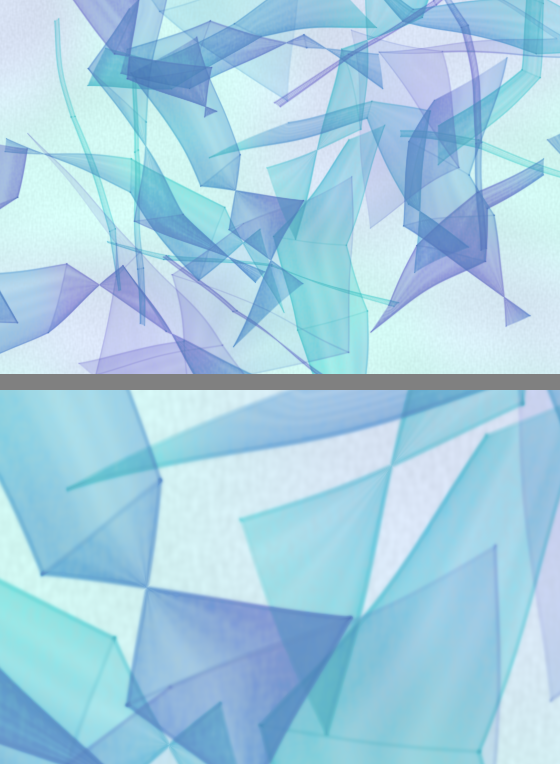
Top, the full canvas; bottom, a detail of the centre.
This texture is drawn by a Shadertoy shader. Its source:

```glsl
// Crumpled sheer tulle: translucent teal, blue and violet folds over a pale ground.

const vec3 MINT   = vec3(0.82, 0.97, 0.95);
const vec3 LILAC  = vec3(0.85, 0.89, 0.96);
const vec3 TEAL   = vec3(0.60, 0.90, 0.91);   // tints multiply what lies below
const vec3 BLUE   = vec3(0.62, 0.78, 0.91);
const vec3 VIOLET = vec3(0.69, 0.66, 0.89);
const int   SHEETS = 4;         // wide, faint layers
const int   FOLDS  = 27;        // all layers: sheets, ribbons and wrinkles
const int   PANELS = 3;         // flat panels between creases of a fold
const float RIBBON_WIDTH = 0.13;
const float SHEET_WIDTH  = 0.34;
const float WRINKLE_WIDTH = 0.011;
const float SOFTNESS = 0.003;   // edge blur
const float LINE = 0.0024;      // width of the dark fold lines
const float WARP = 0.035;       // bends the straight folds
const float WEAVE = 0.05;       // grain of the net
const float LEAN = -0.65;       // main direction of the folds

float hash(float n) { return fract(sin(n * 12.9898 + 4.1) * 43758.5); }

vec2 gradient(vec2 cell) {
    float a = 6.2832 * fract(sin(dot(cell, vec2(127.1, 311.7))) * 43758.5);
    return vec2(cos(a), sin(a));
}

float gradientNoise(vec2 p) {
    vec2 i = floor(p), f = p - i;
    vec2 u = f * f * f * (f * (f * 6.0 - 15.0) + 10.0);
    vec2 r = vec2(1.0, 0.0);
    float low  = mix(dot(gradient(i), f), dot(gradient(i + r), f - r), u.x);
    float high = mix(dot(gradient(i + r.yx), f - r.yx), dot(gradient(i + 1.0), f - 1.0), u.x);
    return mix(low, high, u.y);
}

vec2 heading(float a) { return vec2(cos(a), sin(a)); }

// Distance to segment ab; flips side when a ray from p crosses it (even-odd fill).
float edge(vec2 p, vec2 a, vec2 b, inout float side) {
    vec2 e = b - a, w = p - a;
    bvec3 c = bvec3(p.y >= a.y, p.y < b.y, e.x * w.y > e.y * w.x);
    if (all(c) || all(not(c))) side = -side;
    return length(w - e * clamp(dot(w, e) / max(dot(e, e), 1e-6), 0.0, 1.0));
}

float line(float d) { return exp(-d * d / (LINE * LINE)); }

vec3 tintAt(float t) {
    vec3 c = mix(TEAL, BLUE, smoothstep(0.15, 0.45, t));
    return mix(c, VIOLET, smoothstep(0.5, 0.85, t));
}

void mainImage(out vec4 fragColor, in vec2 fragCoord) {
    vec2 uv = fragCoord / iResolution.y;
    vec2 canvas = vec2(iResolution.x / iResolution.y, 1.0);

    // Gentle bending, shared by all layers
    vec2 p = uv + WARP * vec2(gradientNoise(uv * 3.1 + 7.0), gradientNoise(uv * 3.1 + 31.0));
    float hueDrift = 0.75 * gradientNoise(uv * 2.3 + 11.0);
    float weave = WEAVE * (gradientNoise(uv * 130.0) + gradientNoise(uv.yx * vec2(60.0, 170.0)));

    // Pale ground
    vec3 color = mix(MINT, LILAC, smoothstep(-0.2, 0.35, gradientNoise(uv * 1.5 + 3.0)));
    color *= 1.0 + 0.05 * gradientNoise(uv * vec2(4.0, 6.0));

    for (int i = 0; i < FOLDS; i++) {
        float seed = float(i) * 17.0 + 3.0;
        bool sheet = i < SHEETS;
        bool wrinkle = !sheet && i % 3 == 0;
        float width = sheet ? SHEET_WIDTH : wrinkle ? WRINKLE_WIDTH : RIBBON_WIDTH;
        float density = sheet ? 0.28 : wrinkle ? 0.6 : 0.85;
        float turn = wrinkle ? 0.6 : 1.9;
        float hue = hash(seed + 1.0) + hueDrift;
        vec3 tint = tintAt(sheet ? hue + 0.3 : hue);

        // Anchor spread evenly, crowded towards the top
        vec2 anchor = fract(0.37 + float(i) * vec2(0.7549, 0.5698));
        anchor.y = pow(anchor.y, 0.75);
        float angle = LEAN + 2.6 * (hash(seed + 2.0) - 0.5);
        vec2 center = anchor * canvas - 0.36 * heading(angle);
        vec2 a0 = center, b0 = center;

        for (int j = 0; j <= PANELS; j++) {
            // Crease across the fold; a negative width twists the cloth over
            float k = seed + float(j) * 3.7;
            float w = width * mix(0.12, 1.0, hash(k + 5.0));
            if (hash(k + 6.0) < 0.2) w = -w;
            vec2 across = w * heading(angle + 1.57 + 1.5 * (hash(k + 7.0) - 0.5));
            vec2 a1 = center + across, b1 = center - across;

            if (j > 0) {
                float side = 1.0;
                float dA = edge(p, a0, a1, side);
                float dB = edge(p, b1, b0, side);
                float dCrease = min(edge(p, a1, b1, side), edge(p, b0, a0, side));
                float dSide = min(dA, dB);
                float fill = smoothstep(SOFTNESS, -SOFTNESS, side * min(dSide, dCrease));

                // Shade runs from one edge to the other, with fine pleats along it
                float v = dA / (dA + dB + 1e-4);
                float pleats = gradientNoise(vec2(v * 7.0 + seed, (dA + dB) * 4.0));
                float shade = mix(0.6, 1.05, v) + 0.3 * pleats + 0.3 * exp(-dSide / 0.014);
                shade *= density * mix(0.75, 1.15, hash(k + 8.0));
                float fold = sheet ? 0.3 : 0.5;
                float ink = fill * shade * (1.0 + 3.0 * weave)
                          + fold * line(dSide) + 0.15 * line(dCrease);
                color *= mix(vec3(1.0), tint, clamp(ink, 0.0, 1.4));
            }
            a0 = a1;
            b0 = b1;
            angle += turn * (hash(k + 9.0) - 0.5);
            center += mix(0.15, 0.36, hash(k + 10.0)) * heading(angle);
        }
    }

    // Keep stacked layers sheer, then add the net grain
    color = max(color, mix(color, vec3(0.42, 0.60, 0.79), 0.6));
    color *= 1.0 + 0.5 * weave;
    fragColor = vec4(color, 1.0);
}
```
